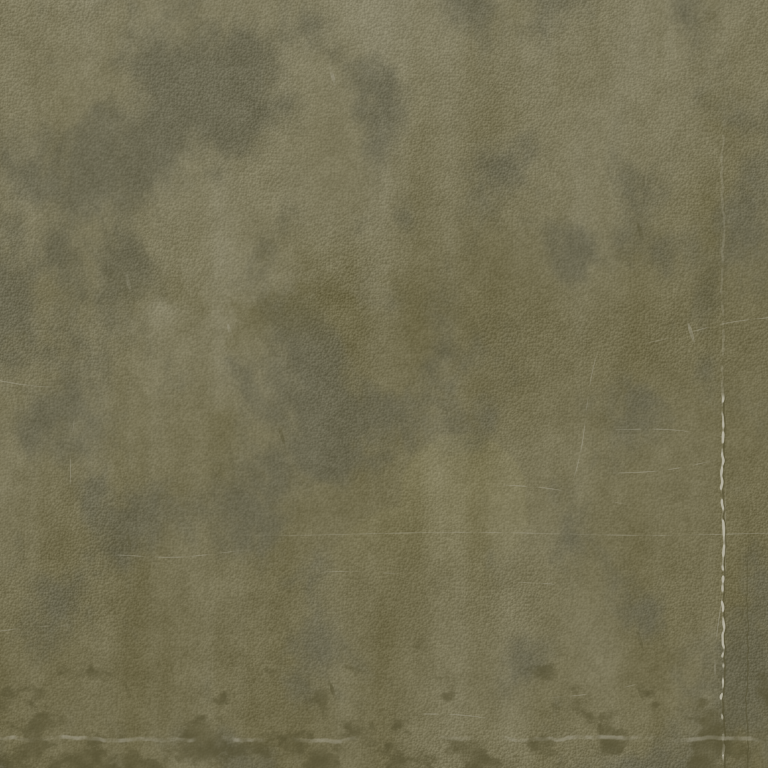
A three.js fragment shader for this texture:

```glsl
// Weathered olive plaster wall: cloudy damp stains and soft vertical runs over
// a fine cellular grain, with thin scratches, a flaking vertical crack and
// a mossy ledge along the foot. Layers are blended from back to front.
varying vec2 vUv;

const vec3 PALE  = vec3(0.535, 0.515, 0.418);
const vec3 OLIVE = vec3(0.430, 0.405, 0.285);
const vec3 GREY  = vec3(0.390, 0.380, 0.305);
const vec3 STAIN = vec3(0.390, 0.365, 0.235);
const vec3 MOSS  = vec3(0.325, 0.305, 0.195);
const vec3 CHALK = vec3(0.650, 0.635, 0.570);
const float GRAIN_CELLS = 280.0;
const float GRAIN_DEPTH = 0.070;
const float CRACK_X = 0.941;
const float CRACK_TOP = 0.49;
const float LEDGE_Y = 0.038;
const int SCRATCHES = 14;

float hash(vec2 p) {
  vec3 q = fract(p.xyx * vec3(0.1031, 0.1030, 0.0973));
  q += dot(q, q.yzx + 33.33);
  return fract((q.x + q.y) * q.z);
}

float noise(vec2 p) {
  vec2 i = floor(p), f = fract(p);
  f = f * f * (3.0 - 2.0 * f);
  return mix(mix(hash(i), hash(i + vec2(1, 0)), f.x),
             mix(hash(i + vec2(0, 1)), hash(i + vec2(1, 1)), f.x), f.y);
}

float fbm(vec2 p) {
  float sum = 0.0, amp = 0.46;
  for (int i = 0; i < 6; i++) {
    sum += amp * noise(p);
    p = mat2(1.6, 1.2, -1.2, 1.6) * p + 7.3;
    amp *= 0.56;
  }
  return sum;
}

// Distance to the nearest jittered cell point
float cellular(vec2 p) {
  vec2 i = floor(p);
  float d = 2.0;
  for (int y = -1; y <= 1; y++)
    for (int x = -1; x <= 1; x++) {
      vec2 c = i + vec2(x, y);
      d = min(d, length(c + vec2(hash(c), hash(c + 57.0)) - p));
    }
  return d;
}

float blob(vec2 p, vec2 centre, vec2 size) {
  vec2 q = (p - centre) / size;
  return exp(-dot(q, q));
}

// Soft-edged line of a half width around zero
float stroke(float d, float halfWidth) {
  return 1.0 - smoothstep(halfWidth * 0.4, halfWidth * 1.6, abs(d));
}

void main() {
  vec2 p = vUv;
  vec2 warped = p + 0.008 * sin(p.yx * vec2(17.0, 23.0) + 2.0 * sin(p * 11.0));

  // Clouds and vertical runs
  float cloud = fbm(warped * vec2(6.0, 3.5) + 3.0) - 0.5;
  float runs = noise(vec2(p.x * 24.0, p.y * 1.6)) + 0.5 * noise(vec2(p.x * 70.0, p.y * 3.0)) - 0.75;
  float light = 0.20 + 0.42 * p.y + 1.1 * cloud + 0.30 * runs + 0.22 * blob(p, vec2(0.55, 0.85), vec2(0.30, 0.28));
  vec3 col = mix(OLIVE, PALE, clamp(light, 0.0, 1.0));

  // Grey damp patches with ragged edges, gathered on the left and upper right
  float damp = blob(p, vec2(0.26, 0.87), vec2(0.14, 0.11)) + blob(p, vec2(0.37, 0.43), vec2(0.12, 0.13))
             + blob(p, vec2(0.09, 0.58), vec2(0.12, 0.14)) + 0.7 * blob(p, vec2(0.69, 0.78), vec2(0.08, 0.09))
             + 0.7 * blob(p, vec2(0.15, 0.27), vec2(0.10, 0.12));
  float blotch = fbm(warped * vec2(12.0, 9.0) + 21.0);
  col = mix(col, GREY, 0.68 * smoothstep(0.50, 0.80, blotch + 0.22 * damp));

  // Olive stain across the middle and beside the crack
  float stain = blob(p, vec2(0.40, 0.62), vec2(0.24, 0.06)) + 0.8 * blob(p, vec2(0.29, 0.50), vec2(0.025, 0.15))
              + 0.8 * blob(p, vec2(0.925, 0.72), vec2(0.02, 0.28));
  col = mix(col, STAIN, 0.6 * stain * smoothstep(0.3, 0.65, fbm(p * 14.0 + 40.0)));

  // Pale rounded tide mark
  vec2 q = p + 0.03 * (fbm(p * 14.0) - 0.5);
  float tide = min(length((q - vec2(0.60, 0.34)) / vec2(0.085, 0.095)),
                   length((q - vec2(0.53, 0.25)) / vec2(0.105, 0.085)));
  col += vec3(0.026, 0.025, 0.014) * (1.0 - smoothstep(0.95, 1.05, tide)) * smoothstep(0.2, 0.38, p.y);

  // Plaster grain lit from the upper left, with mottling
  vec2 g = p * GRAIN_CELLS;
  float relief = cellular(g + vec2(-0.25, 0.3)) - cellular(g);
  float rough = 0.6 + 0.8 * noise(p * 9.0 + 5.0);
  col += GRAIN_DEPTH * rough * relief + 0.050 * (noise(p * 390.0) - 0.5) + 0.055 * (fbm(p * 42.0) - 0.5);

  // Scratches, mostly level and low, some steep
  for (int i = 0; i < SCRATCHES; i++) {
    float k = float(i);
    vec2 c = vec2(hash(vec2(k, 1.0)), 0.05 + 0.55 * hash(vec2(k, 2.0)));
    float a = (hash(vec2(k, 3.0)) - 0.5) * 0.4 + (mod(k, 4.0) == 3.0 ? 1.45 : 0.0);
    vec2 d = mat2(cos(a), -sin(a), sin(a), cos(a)) * (p - c);
    float reach = 0.04 + 0.13 * hash(vec2(k, 4.0));
    float mark = stroke(d.y + 0.003 * sin(d.x * 31.0 + k), 0.0008) * (1.0 - smoothstep(0.6, 1.0, abs(d.x) / reach));
    col = mix(col, CHALK, 0.38 * mark * smoothstep(0.25, 0.7, noise(d * 60.0 + k)));
  }
  float longScratch = stroke(p.y - 0.305 - 0.002 * sin(p.x * 13.0), 0.0008) * smoothstep(0.25, 0.45, p.x);
  col = mix(col, CHALK, 0.4 * longScratch * noise(p * 50.0));

  // Sparse chips, pale or dark
  vec2 tile = floor(p * 15.0), chip = fract(p * 15.0) - 0.5;
  float pick = hash(tile + 9.0);
  chip.x += 0.3 * chip.y;
  float chipMask = step(0.95, pick) * (1.0 - smoothstep(0.6, 1.2, length(chip / vec2(0.04, 0.19))));
  col = mix(col, pick > 0.975 ? CHALK : MOSS, 0.6 * chipMask * noise(p * 130.0));

  // Flaking crack with a dark lip, a faint upper part and a side seam
  float wobble = 0.001 * sin(p.y * 47.0) + 0.003 * (noise(vec2(p.y * 110.0, 2.0)) - 0.5);
  float dx = p.x - CRACK_X - wobble;
  float flake = noise(vec2(p.y * 150.0, 8.0));
  float open = mix(0.2, 1.0, 1.0 - smoothstep(CRACK_TOP - 0.01, CRACK_TOP, p.y)) * (1.0 - smoothstep(0.8, 0.9, p.y));
  col = mix(col, MOSS, 0.6 * open * stroke(dx - 0.002, 0.0012));
  col = mix(col, CHALK + 0.06, open * stroke(dx, 0.0007 + 0.0013 * flake) * smoothstep(0.1, 0.6, flake));
  col = mix(col, MOSS, 0.5 * stroke(p.x - 0.973 - wobble, 0.0009) * (1.0 - smoothstep(0.15, 0.4, p.y)));

  // Broken moss rising from the foot, then the worn ledge
  float tufts = 0.14 * blob(p, vec2(0.71, 0.08), vec2(0.04, 0.03)) + 0.14 * blob(p, vec2(0.85, 0.09), vec2(0.03, 0.03))
              + 0.12 * blob(p, vec2(0.28, 0.10), vec2(0.03, 0.06));
  float growth = fbm(p * vec2(24.0, 32.0) + 60.0) + tufts - 0.43 - 2.0 * p.y;
  col = mix(col, MOSS, 0.75 * smoothstep(0.0, 0.17, growth) * (0.4 + 0.6 * noise(p * 95.0)));
  float ledge = stroke(p.y - LEDGE_Y - 0.012 * (fbm(vec2(p.x * 25.0, 4.0)) - 0.5), 0.0025);
  col = mix(col, CHALK, 0.6 * ledge * smoothstep(0.3, 0.65, noise(vec2(p.x * 22.0, 11.0))) * noise(p * 120.0));

  gl_FragColor = vec4(col, 1.0);
}
```
